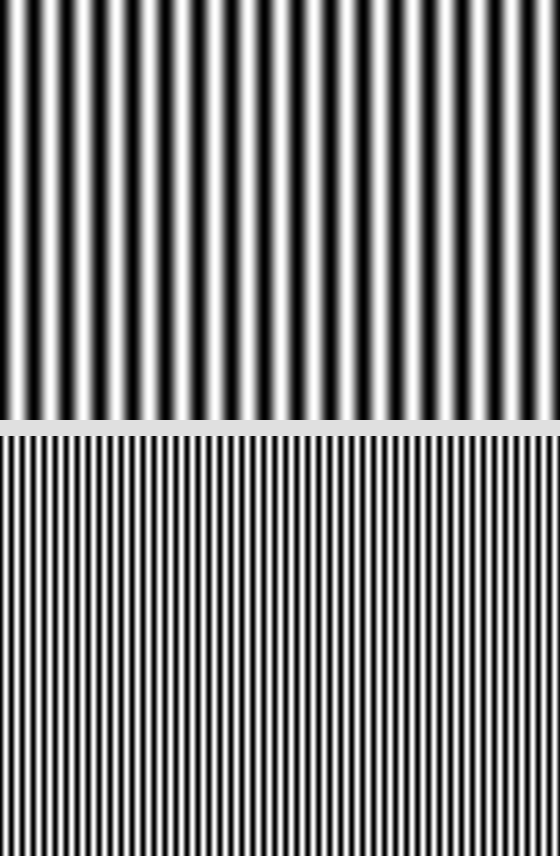
Top, the tile; bottom, the same tile 3 across and 3 down.
Reproduce this pattern procedurally as a Shadertoy shader.

```glsl
const float TAU = 6.28318;

// Upright bands with a sinusoidal tone; a whole count wraps cleanly
float bandTone(float x, float count) {
    return 0.5 - 0.5 * cos(TAU * (count * x - 0.03));
}

void mainImage(out vec4 fragColor, in vec2 fragCoord) {
    vec2 uv = fragCoord / iResolution.xy;

    // Smooth grey ramp from black to white and back
    vec3 black = vec3(0.0);
    vec3 white = vec3(1.0);
    vec3 color = mix(black, white, bandTone(uv.x, 17.0));

    fragColor = vec4(color, 1.0);
}
```
